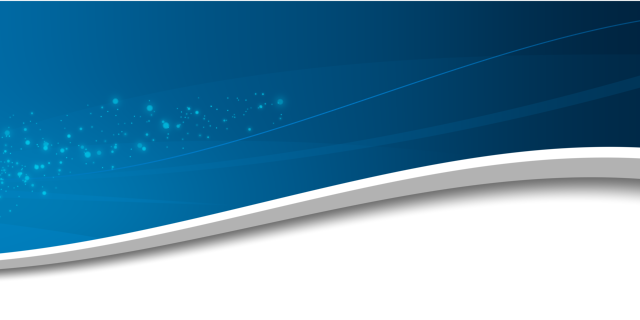
Reproduce this background procedurally as a Shadertoy shader.

```glsl
#define DOT_COUNT 210
#define DOT_COLOR vec3(0.0, 0.80, 0.93)
#define BLUE_LEFT vec3(0.0, 0.42, 0.65)
#define BLUE_MID vec3(0.0, 0.295, 0.475)
#define BLUE_RIGHT vec3(0.0, 0.14, 0.25)
#define SHEEN vec3(0.0, 0.53, 0.80)
#define STRIPE_GRAY vec3(0.70)
#define SHADOW_DARK 0.43

float pixel;

// Antialiased coverage of the side where d is positive.
float cover(float d) {
    return smoothstep(-pixel, pixel, d);
}

float band(float d, float halfWidth) {
    return cover(halfWidth - abs(d));
}

vec3 hash3(float n) {
    vec3 q = fract(vec3(n) * vec3(0.1031, 0.1030, 0.0973));
    q += dot(q, q.yzx + 33.33);
    return fract((q.xxy + q.yzz) * q.zyx);
}

// Height of the sweeping lower border of the blue panel.
float borderHeight(float x) {
    return 0.208 + x * (0.205 + x * (0.671 - 0.545 * x));
}

vec3 panelGradient(vec2 uv) {
    vec3 col = mix(BLUE_LEFT, BLUE_MID, smoothstep(-0.2, 0.55, uv.x) * 1.15 - 0.15);
    col = mix(col, BLUE_RIGHT, smoothstep(0.4, 1.05, uv.x));
    vec2 glow = (uv - vec2(0.02, 0.38)) / vec2(0.30, 0.23);
    return mix(col, vec3(0.0, 0.52, 0.73), 0.65 * exp(-dot(glow, glow)));
}

// Translucent swooshes and the fine line across the panel.
vec3 addSwooshes(vec3 col, vec2 uv) {
    float x = uv.x;
    float fade = 1.0 - x;

    float arc = 0.83 - 0.247 * pow(max(fade, 0.0), 2.6);
    col = mix(col, SHEEN, cover(arc - uv.y) * mix(0.05, 0.09, fade));

    float lens = 0.56 - 0.31 * (x - 0.35) * (x - 0.35);
    col = mix(col, SHEEN, cover(lens - uv.y) * 0.12 * (1.0 - smoothstep(0.3, 0.8, x)));

    float ribbon = 0.435 + x * (0.06 + 0.25 * x);
    col = mix(col, SHEEN, band(uv.y - ribbon, 0.005 + 0.014 * x) * 0.13);

    float lowBand = 0.395 - 0.10 * x;
    col = mix(col, SHEEN, band(uv.y - lowBand, 0.012 * (1.0 - 2.5 * x))
        * 0.25 * (1.0 - smoothstep(0.2, 0.4, x)));

    float corner = 0.302 - 0.25 * x - 0.3 * x * x;
    col = mix(col, SHEEN, cover(corner - uv.y) * 0.35);

    float line = 0.44 + x * (-0.014 + x * (1.161 - 0.652 * x));
    float lineFade = smoothstep(0.0, 0.35, x) * mix(1.0, 0.35, smoothstep(0.5, 1.0, x));
    return mix(col, vec3(0.0, 0.50, 0.82), band(uv.y - line, 0.0018) * (0.25 + 0.55 * lineFade));
}

// Bright dots that spread out from the left and thin toward the right.
vec3 addDots(vec3 col, vec2 uv, float aspect) {
    for (int i = 0; i < DOT_COUNT; i++) {
        vec3 place = hash3(float(i) + 1.7);
        vec3 shape = hash3(float(i) + 401.3);
        float x = 0.44 * pow(place.x, 1.6);
        float spread = mix(0.17, 0.06, x / 0.44);
        float y = 0.475 + 0.62 * x - 0.4 * x * x + spread * (place.y + place.z - 1.0);
        float radius = mix(0.0017, 0.013, pow(shape.x, 7.0));
        float d = length((uv - vec2(x, y)) * vec2(aspect, 1.0));
        float core = 1.0 - smoothstep(radius * 0.6 - pixel, radius + pixel, d);
        float halo = 0.22 * exp(-d * d / (radius * radius * 2.5));
        col = mix(col, DOT_COLOR, max(core * mix(0.45, 0.95, shape.y), halo));
    }
    return col;
}

void mainImage(out vec4 fragColor, in vec2 fragCoord) {
    vec2 uv = fragCoord / iResolution.xy;
    pixel = 0.75 / iResolution.y;
    float x = uv.x;

    vec3 panel = panelGradient(uv);
    panel = addSwooshes(panel, uv);
    panel = addDots(panel, uv, iResolution.x / iResolution.y);

    // Stripes and soft shadow, measured down from the border.
    float depth = borderHeight(x) - uv.y;
    float grayTop = 0.021 + 0.013 * x;
    float grayBottom = 0.049 + 0.049 * x;
    float t = (depth - grayBottom) / (0.042 + 0.045 * x);
    float shade = mix(SHADOW_DARK, 1.0, smoothstep(-0.12, 1.0, t));

    vec3 col = mix(panel, vec3(1.0), cover(depth));
    col = mix(col, STRIPE_GRAY, cover(depth - grayTop));
    col = mix(col, vec3(shade), cover(depth - grayBottom));

    // Thin white rim along the top.
    col = mix(col, vec3(1.0), cover(uv.y - 0.997));
    fragColor = vec4(col, 1.0);
}
```
